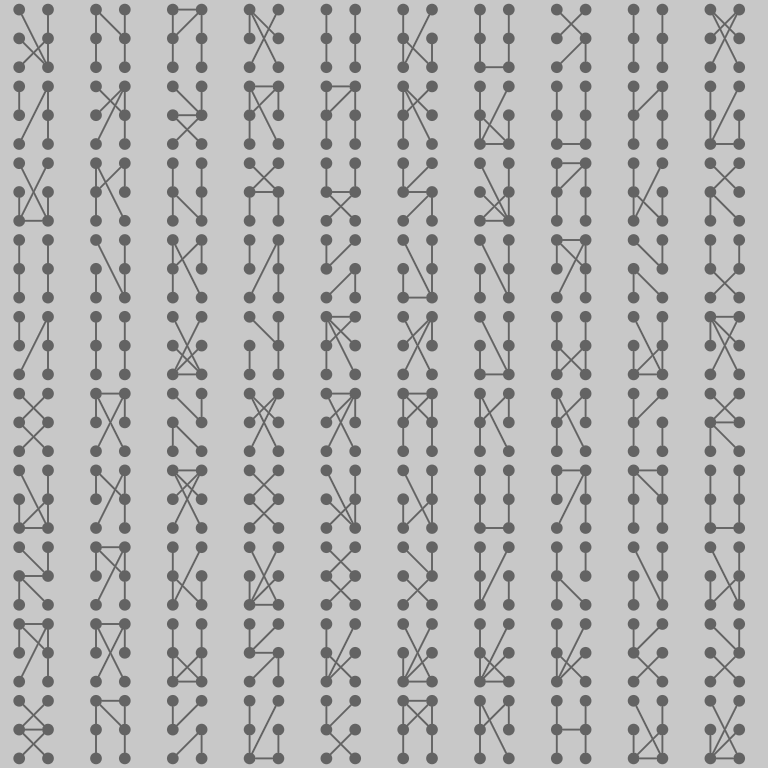
Write a WebGL 1 fragment shader that draws this pattern.

```glsl
precision highp float;

uniform vec2 u_resolution;

float hash(vec2 cell, float salt) {
  vec3 p = fract(vec3(cell, salt) * vec3(0.1031, 0.1137, 0.0973) + 0.17);
  p += dot(p, p.yzx + 19.19);
  return fract((p.x + p.y) * p.z * 7.31);
}

float segmentDistance(vec2 p, vec2 a, vec2 b) {
  vec2 ab = b - a;
  return length(p - a - ab * clamp(dot(p - a, ab) / dot(ab, ab), 0.0, 1.0));
}

// Two sides by three levels of nodes, placed inside the unit cell
vec2 nodePosition(float side, float level) {
  return vec2(0.25, 0.125) + 0.375 * vec2(side, level);
}

// Link kinds: 0 straight, 1 crossed, 2 both to the left, 3 both to the right
float targetSide(float side, float kind) {
  if (kind < 0.5) return side;
  if (kind < 1.5) return 1.0 - side;
  return kind - 2.0;
}

float linkDistance(vec2 p, float level, float hub, float kind) {
  float d = 1.0;
  for (int i = 0; i < 2; i++) {
    float side = float(i);
    vec2 start = nodePosition(side, level);
    vec2 end = nodePosition(targetSide(side, kind), hub);
    d = min(d, segmentDistance(p, start, end));
  }
  return d;
}

float dotDistance(vec2 p) {
  vec2 nearest = clamp(floor((p - vec2(0.25, 0.125)) / 0.375 + 0.5), vec2(0.0), vec2(1.0, 2.0));
  return length(p - nodePosition(nearest.x, nearest.y));
}

void main() {
  vec2 grid = gl_FragCoord.xy / u_resolution * 10.0;
  vec2 cell = mod(floor(grid), 10.0);
  vec2 p = fract(grid);
  float pixel = 10.0 / min(u_resolution.x, u_resolution.y);

  // One level is the hub; the other two levels link to it
  float hub = floor(hash(cell, 1.0) * 3.0);
  float firstKind = floor(hash(cell, 2.0) * 4.0);
  float secondKind = floor(hash(cell, 3.0) * 4.0);
  // Two merging levels use opposite hub nodes, so none is left alone
  if (min(firstKind, secondKind) > 1.5) secondKind = 5.0 - firstKind;

  float lines = min(linkDistance(p, mod(hub + 1.0, 3.0), hub, firstKind),
                    linkDistance(p, mod(hub + 2.0, 3.0), hub, secondKind));

  // Optional bar between the hub nodes
  if (hash(cell, 4.0) < 0.5) {
    lines = min(lines, segmentDistance(p, nodePosition(0.0, hub), nodePosition(1.0, hub)));
  }

  float shape = min(lines - 0.0125, dotDistance(p) - 0.076);
  float ink = clamp(0.5 - shape / pixel, 0.0, 1.0);
  gl_FragColor = vec4(vec3(mix(0.784, 0.39, ink)), 1.0);
}
```
